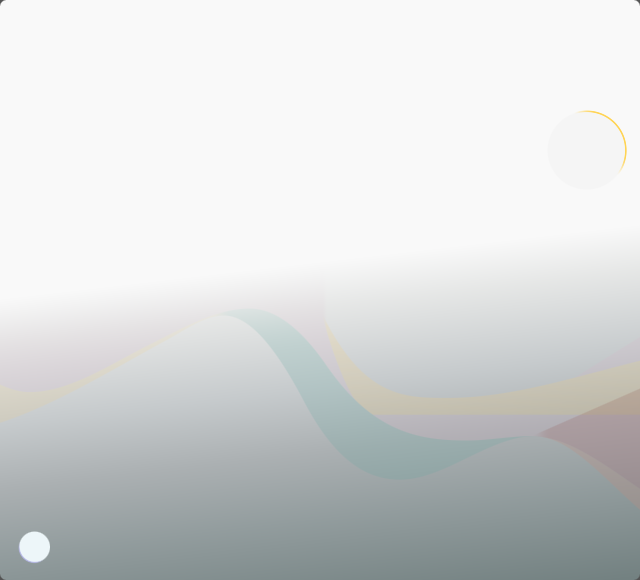
Write a WebGL 2 fragment shader that draws this background.

```glsl
#version 300 es
precision highp float;
// A pale page fading into a tilted slate gradient, crossed by translucent ribbons.
// Ribbon edges are piecewise cubic Hermite curves; the two discs and the rounded
// page corners are distance functions.
uniform vec2 u_resolution;
out vec4 fragColor;

// Cubic through two knots, each given as (x, height, slope).
float hermite(float x, vec3 a, vec3 b) {
  float w = b.x - a.x;
  float t = clamp((x - a.x) / w, 0.0, 1.0);
  float s = 1.0 - t;
  return s * s * ((1.0 + 2.0 * t) * a.y + t * w * a.z)
       + t * t * ((1.0 + 2.0 * s) * b.y - s * w * b.z);
}

// Bottom edge of the gold and teal ribbons.
float lowerEdge(float x) {
  vec3 rise = vec3(0.26, 0.4135, 0.6), crest = vec3(0.35, 0.456, 0.0);
  vec3 fall = vec3(0.475, 0.308, -2.1), trough = vec3(0.625, 0.173, 0.0);
  vec3 shoulder = vec3(0.835, 0.248, 0.0);
  if (x < rise.x) return hermite(x, vec3(0.0, 0.271, 0.36), rise);
  if (x < crest.x) return hermite(x, rise, crest);
  if (x < fall.x) return hermite(x, crest, fall);
  if (x < trough.x) return hermite(x, fall, trough);
  if (x < shoulder.x) return hermite(x, trough, shoulder);
  return hermite(x, shoulder, vec3(1.0, 0.121, -0.95));
}

// Seam shared by neighbouring ribbons.
float middleEdge(float x) {
  vec3 dip = vec3(0.046, 0.324, 0.0), rise = vec3(0.234, 0.406, 0.55);
  vec3 crest = vec3(0.39, 0.468, 0.0), fall = vec3(0.51, 0.37, -1.6);
  vec3 trough = vec3(0.73, 0.2405, 0.0), shoulder = vec3(0.83, 0.248, 0.0);
  if (x < dip.x) return hermite(x, vec3(0.0, 0.337, -0.5), dip);
  if (x < rise.x) return hermite(x, dip, rise);
  if (x < crest.x) return hermite(x, rise, crest);
  if (x < fall.x) return hermite(x, crest, fall);
  if (x < trough.x) return hermite(x, fall, trough);
  if (x < shoulder.x) return hermite(x, trough, shoulder);
  return hermite(x, shoulder, vec3(1.0, 0.157, -0.75));
}

// Top of the right-hand gold ribbon.
float upperEdge(float x) {
  vec3 trough = vec3(0.70, 0.314, 0.0);
  if (x < trough.x) return hermite(x, vec3(0.505, 0.455, -2.2), trough);
  return hermite(x, trough, vec3(1.0, 0.378, 0.27));
}

// Antialiased coverage, one where the distance is positive.
float cover(float d) {
  return clamp(d / max(fwidth(d), 1e-5) + 0.5, 0.0, 1.0);
}

float ramp(float a, float b, float x) { return clamp((x - a) / (b - a), 0.0, 1.0); }

// Slate shading by depth below the tilted horizon.
vec3 slate(float depth) {
  vec3 c = vec3(0.977);
  c = mix(c, vec3(0.90, 0.905, 0.902), ramp(0.0, 0.08, depth));
  c = mix(c, vec3(0.775, 0.792, 0.80), ramp(0.08, 0.22, depth));
  c = mix(c, vec3(0.67, 0.69, 0.698), ramp(0.22, 0.33, depth));
  c = mix(c, vec3(0.57, 0.61, 0.615), ramp(0.33, 0.45, depth));
  return mix(c, vec3(0.45, 0.505, 0.505), ramp(0.45, 0.61, depth));
}

void main() {
  vec2 uv = gl_FragCoord.xy / u_resolution;
  vec2 p = gl_FragCoord.xy / u_resolution.y;
  float aspect = u_resolution.x / u_resolution.y;
  float pixel = 1.0 / u_resolution.y;
  float depth = 0.486 + 0.128 * uv.x - uv.y;
  vec3 col = slate(depth);

  // Ribbon masks
  float low = cover(uv.y - lowerEdge(uv.x));
  float mid = cover(uv.y - middleEdge(uv.x));
  float top = cover(uv.y - upperEdge(uv.x));
  float left = 1.0 - smoothstep(0.33, 0.36, uv.x);
  float goldSide = cover(uv.y - hermite(uv.x, vec3(0.505, 0.45, -4.0), vec3(0.57, 0.285, -1.4)));
  float right = smoothstep(0.503, 0.512, uv.x);
  float farRight = smoothstep(0.83, 0.86, uv.x);
  float fade = smoothstep(0.0, 0.15, depth);

  // Rose, gold, teal and russet veils
  vec3 gold = vec3(0.97, 0.80, 0.45);
  vec3 rose = vec3(0.85, 0.68, 0.77);
  float roseVeil = mid * (1.0 - right * goldSide);
  float roseWedge = cover(0.349 + 0.686 * (uv.x - 0.898) - uv.y) * top * step(0.88, uv.x);
  col = mix(col, rose, 0.16 * fade * max(roseVeil, roseWedge));
  col = mix(col, gold, 0.15 * fade * left * low * (1.0 - mid));
  float goldBand = right * goldSide * mid * (1.0 - top);
  float strands = 0.008 * sin(420.0 * (uv.y - 0.12 * uv.x + 0.12 * uv.x * uv.x));
  col = mix(col, gold, (0.19 + strands) * fade * goldBand);
  float tealBand = low * (1.0 - mid) * (1.0 - left) * (1.0 - farRight);
  col = mix(col, vec3(0.36, 0.65, 0.62), 0.19 * fade * tealBand);
  float russet = cover(0.255 + 0.484 * (uv.x - 0.845) - uv.y) * mid * farRight;
  col = mix(col, vec3(0.55, 0.30, 0.28), 0.19 * russet);
  col = mix(col, vec3(0.75, 0.55, 0.50), 0.28 * low * (1.0 - mid) * farRight);

  // Large pale disc with a golden arc
  vec2 q = p - vec2(0.9167 * aspect, 0.7406);
  float d = length(q) - 0.0675;
  col = mix(col, vec3(0.961), cover(-d));
  float arc = smoothstep(0.25, 0.75, dot(normalize(q), vec2(0.819, 0.574)));
  float line = 1.0 - smoothstep(0.0004, 0.0006 + pixel, abs(d));
  col = mix(col, vec3(1.0, 0.83, 0.33), arc * line);

  // Small ice disc with a lavender rim
  q = p - vec2(0.054 * aspect, 0.0569);
  d = length(q) - 0.0266;
  col = mix(col, vec3(0.93, 0.965, 0.975), cover(-d));
  float rim = smoothstep(0.2, 0.9, dot(normalize(q), vec2(-0.6, -0.8)));
  col = mix(col, vec3(0.70, 0.70, 0.93), 0.7 * rim * (1.0 - smoothstep(0.0, 0.0006 + pixel, abs(d))));

  // Rounded page corners
  vec2 corner = abs(p - 0.5 * vec2(aspect, 1.0)) - 0.5 * vec2(aspect, 1.0) + 0.0115;
  col = mix(col, vec3(0.33), cover(length(max(corner, 0.0)) - 0.0115));
  fragColor = vec4(col, 1.0);
}
```
